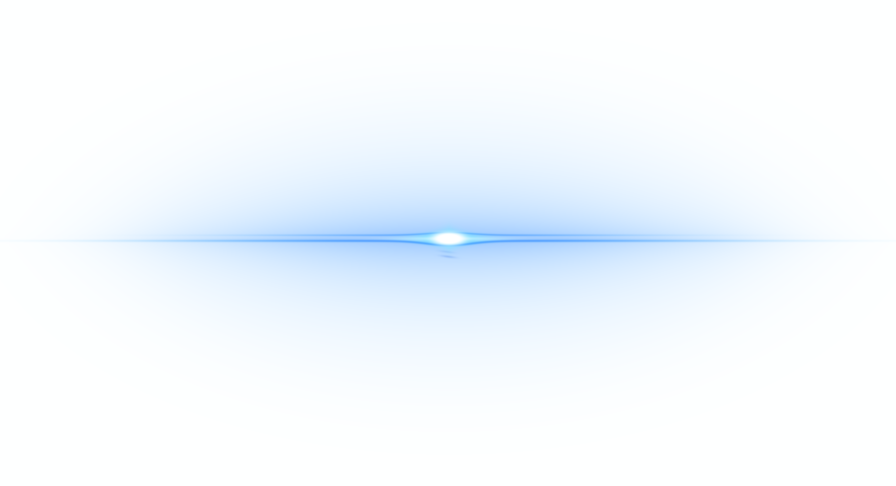
Give the GLSL for this background, as a Shadertoy shader.

```glsl
// A thin blue light streak on white with a bright lens-shaped core.
// Soft halo and streaks are summed as ink density that absorbs red and green;
// the cyan and white core is then blended over the result.

// Lengths are in canvas heights, measured from the canvas centre.
const vec2 CORE_POS = vec2(0.002, 0.009);
const float LOWER_Y = 0.0045;
const float UPPER_Y = 0.0160;
const float LINE_WIDTH = 0.0026;
const float HALO_REACH = 0.53;
const float LOWER_REACH = 0.50;
const float UPPER_REACH = 0.34;

const vec3 PAPER = vec3(0.995, 1.0, 1.0);
const vec3 HALO_INK = vec3(1.0, 0.50, 0.0);
const vec3 LINE_INK = vec3(1.0, 0.38, 0.0);
const vec3 CYAN = vec3(0.42, 0.93, 1.0);
const vec3 SMUDGE = vec3(0.45, 0.64, 0.95);

float bell(float d, float width) {
    float t = d / width;
    return exp(-t * t);
}

// Gaussian spot with separate horizontal and vertical radii.
float spot(vec2 p, vec2 radius) {
    vec2 q = p / radius;
    return exp(-dot(q, q));
}

// Wide halo: two exponential layers around the streak.
float haloDensity(vec2 p) {
    float height = abs(p.y);
    float layers = 0.39 * exp(-9.0 * height) + 0.15 * exp(-height / 0.022);
    float rim = 1.0 - smoothstep(0.25, 0.50, length(p * vec2(0.48, 1.0)));
    return layers * bell(p.x, HALO_REACH) * rim;
}

// Two streaks which bow apart around the core.
float streakDensity(vec2 p, float width) {
    float bow = bell(p.x, 0.065);
    float lower = bell(p.y - LOWER_Y + 0.009 * bow, width);
    float upper = bell(p.y - UPPER_Y - 0.005 * bow, width * 0.85);
    return 0.72 * lower * bell(p.x, LOWER_REACH)
         + 0.42 * upper * bell(p.x, UPPER_REACH);
}

void mainImage(out vec4 fragColor, in vec2 fragCoord) {
    vec2 p = (fragCoord - 0.5 * iResolution.xy) / iResolution.y;
    float lineWidth = max(LINE_WIDTH, 0.75 / iResolution.y);
    vec2 c = p - CORE_POS;

    // Halo and streaks
    vec2 lineP = vec2(c.x, p.y);
    vec3 ink = HALO_INK * haloDensity(c)
             + LINE_INK * streakDensity(lineP, lineWidth);
    vec3 color = PAPER * exp(-ink);

    // Two faint smudges below the core
    for (int i = 0; i < 2; i++) {
        float k = float(i);
        vec2 d = c - vec2(-0.005 + 0.003 * k, -0.027 - 0.010 * k);
        d.y += 0.12 * d.x;
        color = mix(color, SMUDGE, (0.28 + 0.17 * k) * spot(d, vec2(0.015, 0.0026)));
    }

    // Tapered cyan flare
    float taper = 0.004 + 0.015 * exp(-abs(c.x) / 0.045);
    float flare = bell(c.y, taper) * bell(c.x, 0.085);
    color = mix(color, CYAN, 0.85 * flare);
    color = mix(color, PAPER, 0.45 * spot(c, vec2(0.13, 0.004)));

    // White core
    float core = spot(c, vec2(0.037, 0.0145));
    color = mix(color, vec3(1.0), smoothstep(0.12, 0.75, core));

    fragColor = vec4(clamp(color, 0.0, 1.0), 1.0);
}
```
